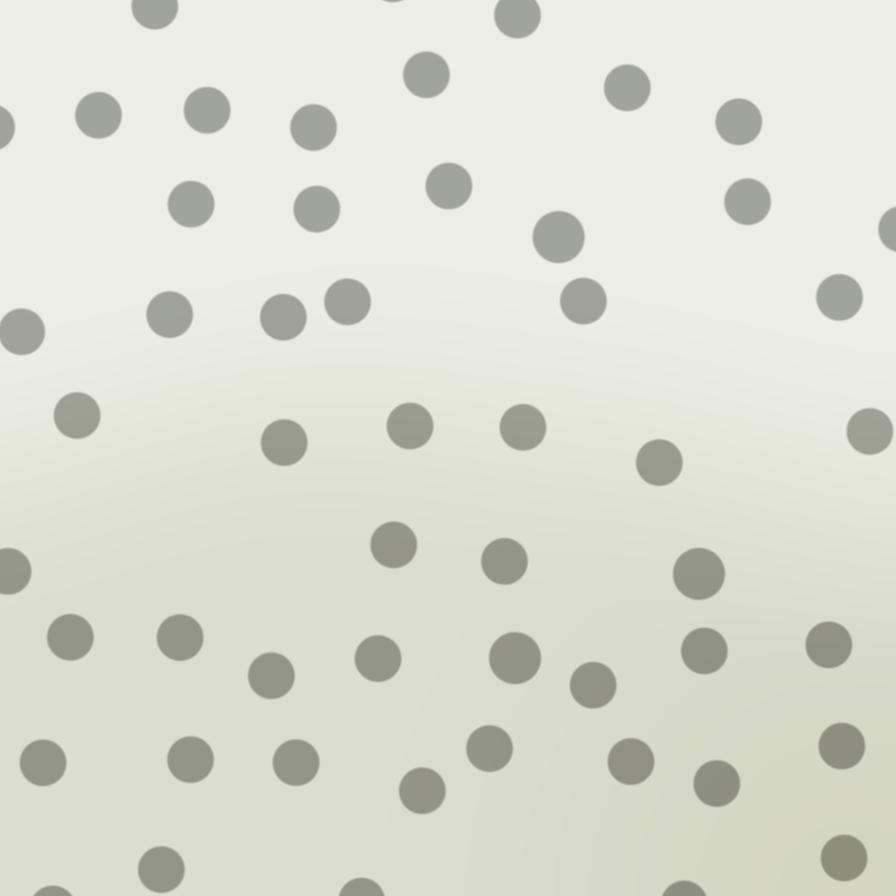
A three.js fragment shader for this pattern:

```glsl
// Scattered soft grey-green discs on a pale, hazy vertical gradient.
varying vec2 vUv;

#define CELLS 8.0            // grid cells across the canvas
#define JITTER 0.25          // disc offset from cell centre, in cells
#define RADIUS 0.0260        // usual disc radius
#define EXTRA_RADIUS 0.003   // added to the few larger discs
#define LARGE_SHARE 0.05     // share of larger discs
#define EDGE_SOFTNESS 0.002  // half width of the disc edge
#define HAZE_SCALE 2.2       // frequency of the haze
#define HAZE_AMOUNT 0.06     // how far haze bends the gradient
#define PAPER_LIGHT vec3(0.926, 0.933, 0.898)
#define PAPER_SHADE vec3(0.858, 0.867, 0.808)
#define DISC_LIGHT vec3(0.632, 0.642, 0.602)
#define DISC_SHADE vec3(0.578, 0.584, 0.528)

float hash(vec2 p) {
  vec3 q = fract(p.xyx * vec3(0.1031, 0.1030, 0.0973));
  q += dot(q, q.yzx + 33.33);
  return fract((q.x + q.y) * q.z);
}

vec2 hash2(vec2 p) {
  return vec2(hash(p + 17.3), hash(p + 71.9));
}

float cornerGradient(vec2 corner, vec2 offset) {
  float angle = 6.28318 * hash(corner + 41.0);
  return dot(vec2(cos(angle), sin(angle)), offset);
}

float gradientNoise(vec2 p) {
  vec2 i = floor(p);
  vec2 f = fract(p);
  vec2 u = f * f * f * (f * (f * 6.0 - 15.0) + 10.0);
  vec2 e = vec2(1.0, 0.0);
  float low = mix(cornerGradient(i, f), cornerGradient(i + e.xy, f - e.xy), u.x);
  float high = mix(cornerGradient(i + e.yx, f - e.yx), cornerGradient(i + e.xx, f - e.xx), u.x);
  return mix(low, high, u.y);
}

// Brightness of the backdrop: 1 at the pale top, 0 in the shaded lower part.
float backdropLight(vec2 uv) {
  float height = uv.y - 0.06 * cos(5.0 * (uv.x - 0.4));
  height += HAZE_AMOUNT * gradientNoise(uv * HAZE_SCALE + 5.0);
  return smoothstep(0.28, 0.72, height);
}

// Coverage of the discs: rows slide freely, one cell of each 2x2 block is empty.
float discCoverage(vec2 uv) {
  vec2 p = uv * CELLS + vec2(20.0, 20.4);
  p.x += 2.0 * hash(vec2(floor(p.y), 9.0));
  vec2 cell = floor(p);

  vec2 parity = mod(cell, 2.0);
  float slot = parity.x + 2.0 * parity.y;
  float emptySlot = floor(4.0 * hash(floor(cell * 0.5) + 53.0));
  float present = step(0.5, abs(slot - emptySlot));

  vec2 centre = 0.5 + JITTER * (2.0 * hash2(cell) - 1.0);
  float radius = RADIUS + EXTRA_RADIUS * step(1.0 - LARGE_SHARE, hash(cell + 97.0));
  float dist = length(fract(p) - centre) / CELLS - radius;
  return present * (1.0 - smoothstep(-EDGE_SOFTNESS, EDGE_SOFTNESS, dist));
}

void main() {
  float light = backdropLight(vUv);
  vec3 paper = mix(PAPER_SHADE, PAPER_LIGHT, light);
  vec3 disc = mix(DISC_SHADE, DISC_LIGHT, light);
  vec3 color = mix(paper, disc, discCoverage(vUv));

  // Warm shading gathers in the lower right corner.
  float corner = 1.0 - smoothstep(0.0, 0.6, distance(vUv, vec2(0.95, 0.0)));
  color -= corner * vec3(0.026, 0.028, 0.042);

  gl_FragColor = vec4(color, 1.0);
}
```
